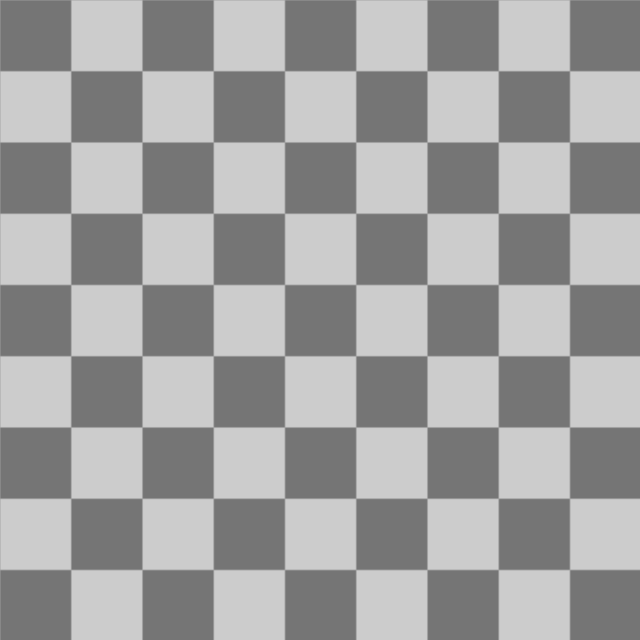
Write a WebGL 1 fragment shader that draws this pattern.

```glsl
precision highp float;

uniform vec2 u_resolution;

#define CELL_SIZE (57.0 / 512.0)
#define EDGE_SOFTNESS (1.0 / 512.0)
#define DARK_GREY vec3(0.46)
#define LIGHT_GREY vec3(0.80)

// Signed distance to the nearest grid line on each axis, positive in even cells
vec2 stripeDistance(vec2 p) {
  vec2 cell = p / CELL_SIZE;
  return (0.5 - abs(mod(cell + 0.5, 2.0) - 1.0)) * CELL_SIZE;
}

// 1 where both axes have the same parity, 0 elsewhere
float checker(vec2 p) {
  vec2 parity = smoothstep(-EDGE_SOFTNESS, EDGE_SOFTNESS, stripeDistance(p));
  vec2 side = parity * 2.0 - 1.0;
  return 0.5 + 0.5 * side.x * side.y;
}

void main() {
  vec2 uv = gl_FragCoord.xy / u_resolution;

  // Cells start at the top left, so the last row and column are slightly cropped
  vec2 fromTopLeft = vec2(uv.x, 1.0 - uv.y);

  gl_FragColor = vec4(mix(LIGHT_GREY, DARK_GREY, checker(fromTopLeft)), 1.0);
}
```
